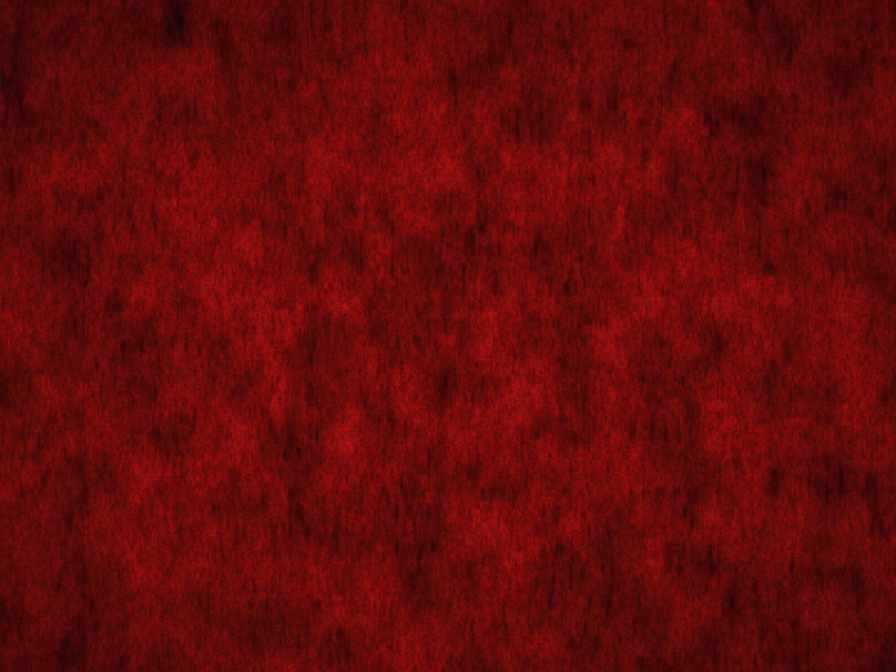
A Shadertoy shader for this texture:

```glsl
// Worn crimson velvet: small mottled blotches, dark vertical streaks
// and a crisp fibre grain, all from stretched value noise, multiplied
// together and dimmed toward the corners by a soft vignette.

float hash(vec2 cell) {
    vec3 h = fract(cell.xyx * 0.1031);
    h += dot(h, h.yzx + 33.33);
    return fract((h.x + h.y) * h.z);
}

float valueNoise(vec2 p) {
    vec2 cell = floor(p);
    vec2 f = fract(p);
    f = f * f * (3.0 - 2.0 * f);
    float low = mix(hash(cell), hash(cell + vec2(1, 0)), f.x);
    float high = mix(hash(cell + vec2(0, 1)), hash(cell + vec2(1, 1)), f.x);
    return mix(low, high, f.y);
}

// Four octaves of slowly falling weight, each turned to hide the lattice
float clouds(vec2 p) {
    float sum = 0.0, weight = 0.4;
    for (int i = 0; i < 4; i++) {
        sum += weight * valueNoise(p);
        p = mat2(0.98, 0.2, -0.2, 0.98) * p * 1.9 + 17.3;
        weight *= 0.72;
    }
    return sum / 1.045;
}

void mainImage(out vec4 fragColor, in vec2 fragCoord) {
    vec2 uv = fragCoord / iResolution.xy;
    vec2 p = fragCoord / iResolution.y;

    // Worn blotches, slightly taller than wide
    float blotch = clouds(p * vec2(20.0, 15.0) + 3.7);
    float shade = 1.0 + 0.95 * (blotch - 0.5);
    shade += 0.14 * (valueNoise(p * vec2(7.0, 4.0) + 41.0) - 0.5);

    // Long soft folds and short thin scratches, both vertical
    float fold = valueNoise(p * vec2(32.0, 7.0) + 8.1);
    shade -= 0.17 * smoothstep(0.68, 0.98, fold);
    float scratch = valueNoise(p * vec2(150.0, 36.0) + 60.4);
    float wear = 1.0 - smoothstep(0.4, 0.62, blotch);
    shade -= (0.08 + 0.14 * wear) * smoothstep(0.58, 0.92, scratch);

    // Fibre grain: upright threads, then a finer crisp pile
    float threads = valueNoise(p * vec2(270.0, 95.0) + 5.5);
    float pile = valueNoise(p * vec2(384.0, 290.0) + 90.0);
    shade *= 1.0 + 0.3 * (threads - 0.5) + 0.32 * (pile - 0.5);

    // Vignette
    vec2 fromCentre = uv - 0.5;
    shade *= 1.0 - 0.85 * dot(fromCentre, fromCentre);

    float red = clamp(0.476 * shade, 0.08, 0.75);
    fragColor = vec4(red, vec2(0.01 + 0.08 * red), 1.0);
}
```
